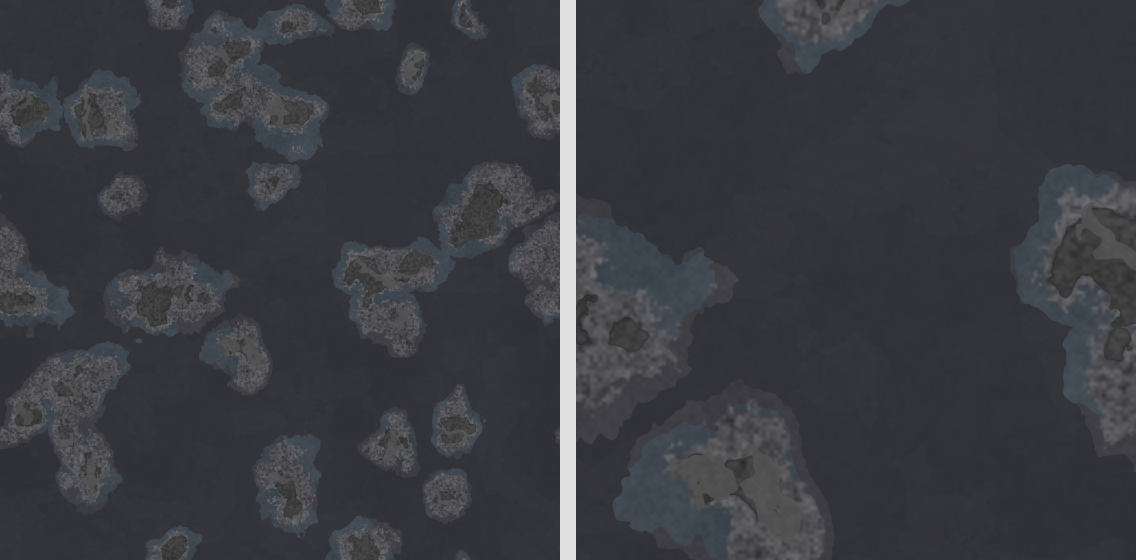
Left, the full canvas; right, a detail of the centre.
Give the GLSL for this texture, as a WebGL 2 fragment shader.

```glsl
#version 300 es
precision highp float;

uniform vec2 u_resolution;
out vec4 fragColor;

// Scatter of the worn spots
const int   SPOT_GRID   = 6;
const float SPOT_JITTER = 1.7;
const float RADIUS_MIN  = 0.039;
const float RADIUS_MAX  = 0.082;
const float STRETCH_MAX = 1.32;
const float WARP        = 0.075;

// Relative depth at which each layer starts (0 rim, 1 centre)
const float BLUE_DEPTH  = 0.10;
const float STONE_DEPTH = 0.27;
const float CORE_DEPTH  = 0.66;

// Colours
const vec3 COAT       = vec3(0.195, 0.198, 0.225);
const vec3 COAT_SHEET = vec3(0.207, 0.210, 0.232);
const vec3 HALO       = vec3(0.247, 0.243, 0.265);
const vec3 BLUE       = vec3(0.250, 0.290, 0.325);
const vec3 STONE      = vec3(0.325, 0.326, 0.342);
const vec3 CORE       = vec3(0.238, 0.236, 0.234);
const vec3 PLATE      = vec3(0.325, 0.325, 0.325);

const float TAU = 6.2832;

// Integer hash: three values in 0..1
vec3 hash3(uvec3 v) {
    v = v * 1664525u + 1013904223u;
    v.x += v.y * v.z; v.y += v.z * v.x; v.z += v.x * v.y;
    v ^= v >> 16u;
    v.x += v.y * v.z; v.y += v.z * v.x; v.z += v.x * v.y;
    return vec3(v >> 8u) / 16777216.0;
}

float lattice(vec2 cell, float period, uint seed) {
    return hash3(uvec3(uvec2(mod(cell, period)), seed)).x;
}

// Value noise that wraps after one canvas
float noise(vec2 p, float period, uint seed) {
    p *= period;
    vec2 c = floor(p), f = p - c;
    f = f * f * (3.0 - 2.0 * f);
    vec2 k = vec2(1.0, 0.0);
    float low  = mix(lattice(c, period, seed), lattice(c + k, period, seed), f.x);
    float high = mix(lattice(c + k.yx, period, seed), lattice(c + k.xx, period, seed), f.x);
    return mix(low, high, f.y);
}

// Layered noise, centred on zero
float fbm(vec2 p, float period, uint seed) {
    float sum = 0.0, amp = 0.5;
    for (uint i = 0u; i < 5u; i++) {
        sum += amp * (noise(p, period, seed + i) - 0.5);
        period *= 2.0;
        amp *= 0.52;
    }
    return sum;
}

// Antialiased step at zero
float cover(float x) {
    return clamp(x / max(fwidth(x), 1e-4) + 0.5, 0.0, 1.0);
}

// Relative depth inside the nearest spot
float spotDepth(vec2 p) {
    float depth = -4.0;
    for (int i = 0; i < SPOT_GRID * SPOT_GRID; i++) {
        vec3 place = hash3(uvec3(i, 17, 5));
        vec3 shape = hash3(uvec3(i, 43, 9));
        vec2 cell = vec2(i % SPOT_GRID, i / SPOT_GRID);
        vec2 centre = (cell + 0.5 + (place.xy - 0.5) * SPOT_JITTER) / float(SPOT_GRID);
        vec2 d = p - centre;
        d -= round(d);
        float a = shape.x * TAU, s = mix(1.0, STRETCH_MAX, shape.y);
        d = mat2(cos(a), sin(a), -sin(a), cos(a)) * d * vec2(1.0 / s, s);
        float radius = mix(RADIUS_MIN, RADIUS_MAX, shape.z * shape.z);
        depth = max(depth, 1.0 - length(d) / radius);
    }
    return depth;
}

void main() {
    vec2 p = gl_FragCoord.xy / u_resolution;

    // Shared noises
    vec2 warp = vec2(fbm(p, 14.0, 11u), fbm(p, 14.0, 21u));
    float depth = spotDepth(p + WARP * warp);
    float broad = fbm(p, 6.0, 31u);
    float patchy = fbm(p, 16.0, 41u);
    float ragged = fbm(p, 26.0, 51u);
    float grain = noise(p, 256.0, 61u) + noise(p, 420.0, 62u) - 1.0;
    float soft = noise(p, 90.0, 63u) - 0.5;

    // Dark coat with faint sheets and hairlines
    vec3 col = mix(COAT, COAT_SHEET, 0.7 * cover(patchy - 0.06));
    col += 0.022 * broad + 0.006 * grain + 0.006 * soft;
    float hairline = 1.0 - smoothstep(0.0, 0.012, abs(ragged + 0.5 * broad));
    col -= 0.012 * hairline * smoothstep(0.0, 0.2, patchy);

    // Thin outer films
    float halo = cover(depth + 0.55 * ragged);
    col = mix(col, HALO + 0.06 * ragged + 0.018 * grain, 0.92 * halo);
    float blue = halo * cover(depth - BLUE_DEPTH + 1.5 * patchy + 0.8 * broad);
    col = mix(col, BLUE + 0.10 * ragged + 0.022 * grain, 0.85 * blue);

    // Speckled stone
    float stoneEdge = depth - STONE_DEPTH + 0.9 * ragged - 0.5 * patchy;
    float stone = halo * smoothstep(-0.05, 0.07, stoneEdge + 0.09 * grain);
    vec3 rock = STONE + 0.14 * patchy + 0.095 * grain + 0.05 * soft;
    rock -= 0.05 * smoothstep(0.45, 0.8, noise(p, 190.0, 71u) - 0.2);
    col = mix(col, rock, stone);

    // Hollow core with a dark lip and smooth plates
    float coreEdge = depth - CORE_DEPTH + 1.3 * patchy + 0.7 * ragged;
    float core = stone * cover(coreEdge + 0.03 * grain);
    float lip = 1.0 - smoothstep(0.0, 0.07, abs(coreEdge));
    col = mix(col, CORE + 0.055 * grain + 0.08 * ragged, 0.95 * core);
    col -= 0.045 * lip * stone;
    float band = abs(fbm(p + 0.03 * warp, 11.0, 81u) + 0.03);
    float plate = stone * cover(coreEdge + 0.10) * cover(0.035 - band);
    col = mix(col, PLATE + 0.012 * grain + 0.10 * ragged, 0.85 * plate);

    fragColor = vec4(col, 1.0);
}
```
